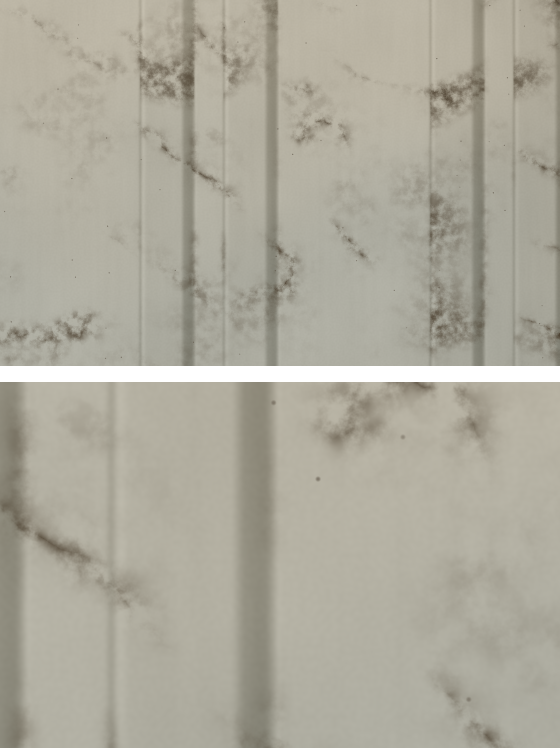
Top, the full canvas; bottom, a detail of the centre.
Reproduce this texture procedurally as a Shadertoy shader.

```glsl
// Pale ribbed metal sheet with paired vertical ribs, brown grime veins and specks.

vec2 hash2(vec2 cell) {
    vec3 h = fract(cell.xyx * vec3(0.1031, 0.1030, 0.0973));
    h += dot(h, h.yzx + 33.33);
    return fract((h.xx + h.yz) * h.zy);
}

float gradientDot(vec2 cell, vec2 offset) {
    float angle = 6.2832 * hash2(cell).x;
    return dot(vec2(cos(angle), sin(angle)), offset);
}

float gradientNoise(vec2 p) {
    vec2 i = floor(p), f = p - i;
    vec2 u = f * f * f * (f * (f * 6.0 - 15.0) + 10.0);
    vec2 e = vec2(1.0, 0.0);
    float low = mix(gradientDot(i, f), gradientDot(i + e, f - e), u.x);
    float high = mix(gradientDot(i + e.yx, f - e.yx), gradientDot(i + 1.0, f - 1.0), u.x);
    return 1.4 * mix(low, high, u.y);
}

float fbm(vec2 p) {
    float sum = 0.0, gain = 0.55;
    for (int i = 0; i < 5; i++) {
        sum += gain * gradientNoise(p);
        p = mat2(1.6, 1.2, -1.2, 1.6) * p + 17.3;
        gain *= 0.55;
    }
    return sum;
}

float band(float a, float b, float soft, float x) {
    return smoothstep(a - soft, a + soft, x) - smoothstep(b - soft, b + soft, x);
}

float line(float center, float width, float x) {
    float d = (x - center) / width;
    return exp(-d * d);
}

// Veins falling to the right, broken into patches and roughened by grain
float grimeVeins(vec2 p, float grain) {
    vec2 q = vec2(p.x - p.y, 0.75 * p.x + p.y);
    vec2 warp = vec2(fbm(p * 5.0 + 3.0), fbm(p * 5.0 + 41.0));
    float vein = exp(-abs(gradientNoise(q * vec2(0.9, 4.2) + 0.3 * warp + 8.0)) / 0.08);
    float patches = smoothstep(0.0, 0.4, gradientNoise(q * vec2(2.6, 3.6) + 23.0));
    return vein * patches * smoothstep(-0.35, 0.5, grain);
}

// Sparse small dots, one candidate per grid cell
float specks(vec2 p) {
    vec2 cell = floor(p * 22.0);
    vec2 rnd = hash2(cell + 5.0);
    vec2 center = 0.25 + 0.5 * hash2(cell + 91.0);
    float dist = length(fract(p * 22.0) - center);
    return step(0.93, rnd.x) * (0.4 + 0.6 * rnd.y) * (1.0 - smoothstep(0.01, 0.07, dist));
}

void mainImage(out vec4 fragColor, in vec2 fragCoord) {
    vec2 uv = fragCoord / iResolution.xy;
    vec2 p = fragCoord / iResolution.y;

    // Paint: warm at the top, cooler below, faint mottling and upright streaks
    float warmth = smoothstep(0.2, 0.95, uv.y + 0.3 * gradientNoise(p * 1.7));
    vec3 color = mix(vec3(0.682, 0.68, 0.635), vec3(0.738, 0.714, 0.65), warmth);
    color += 0.025 * fbm(p * 3.0) + 0.006 * gradientNoise(p * vec2(60.0, 4.0));
    color += 0.008 * gradientNoise(p * 170.0);
    color -= 0.035 * smoothstep(0.7, 1.0, uv.x);

    // Two ribs per period: creased left edge, flat crown, shaded right flank
    float x = mod(uv.x - 0.23, 0.518) - 0.02;
    float shade = 0.0, crown = 0.0, corner = 0.0;
    for (int i = 0; i < 2; i++) {
        float r = x - 0.149 * float(i);
        shade += 0.03 * line(0.006, 0.004, r) - 0.06 * line(0.0005, 0.003, r);
        shade -= 0.125 * band(0.076, 0.0965, 0.005, r) + 0.03 * line(0.089, 0.008, r);
        shade += 0.015 * line(0.1, 0.0025, r) - 0.012 * band(0.0, 0.076, 0.004, r);
        crown += band(0.0, 0.097, 0.002, r);
        corner += line(0.0, 0.005, r) + line(0.096, 0.008, r);
    }
    color += shade * vec3(1.0, 1.0, 1.02);

    // Grime: veins everywhere, smudges on the ribs, dirt caught in the corners
    float grain = fbm(p * 30.0);
    float rough = smoothstep(-0.5, 0.6, grain);
    float smudge = smoothstep(0.18, 0.62, gradientNoise(p * vec2(2.2, 4.5) + 12.0));
    float dirt = 0.75 * grimeVeins(p, grain) + 0.7 * crown * smudge * rough;
    dirt += 0.3 * corner * rough * smoothstep(0.0, 0.5, gradientNoise(p * 5.0 + 57.0));
    dirt += 0.25 * smoothstep(0.05, 0.6, fbm(p * 3.0 + 70.0)) * rough;
    color = mix(color, vec3(0.27, 0.22, 0.155), clamp(dirt, 0.0, 0.85));
    color = mix(color, vec3(0.36, 0.32, 0.27), 0.6 * specks(p));

    fragColor = vec4(clamp(color, 0.0, 1.0), 1.0);
}
```
